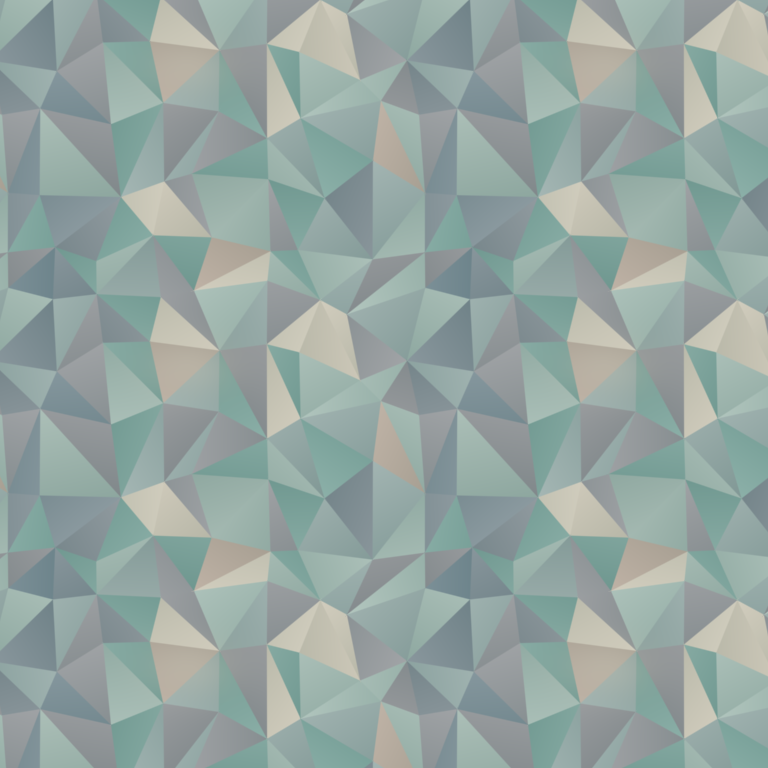
Give the GLSL for this pattern, as a three.js fragment shader.

```glsl
// Repeating low-poly mesh of muted teal, grey and slate facets with cream accents.
#define TILE vec2(0.543, 0.391)
#define CELLS vec2(8.0, 5.0)
#define JITTER 0.7
#define SOFT 0.0013
#define PALE vec3(0.62, 0.71, 0.68)
#define MIST vec3(0.58, 0.66, 0.65)
#define TEAL vec3(0.49, 0.64, 0.61)
#define MAUVE vec3(0.57, 0.59, 0.60)
#define SLATE vec3(0.46, 0.55, 0.58)
#define CREAM vec3(0.78, 0.77, 0.71)
#define PEACH vec3(0.70, 0.66, 0.61)

varying vec2 vUv;

vec3 hash3(vec2 p) {
  vec3 q = fract(p.xyx * vec3(0.1031, 0.1030, 0.0973));
  q += dot(q, q.yxz + 33.33);
  return fract((q.xxy + q.yzz) * q.zyx);
}

float cross2(vec2 a, vec2 b) {
  return a.x * b.y - a.y * b.x;
}

// Shortest offset between two points of the wrapping tile
vec2 wrapOffset(vec2 a, vec2 b) {
  return fract(a - b + 0.5) - 0.5;
}

// Jittered mesh corner in canvas units
vec2 corner(vec2 cell) {
  vec2 shift = hash3(mod(cell, CELLS) + 5.0).xy - 0.5;
  return (cell + JITTER * shift) * TILE / CELLS;
}

float edgeDistance(vec2 p, vec2 a, vec2 b) {
  return cross2(b - a, p - a) / length(b - a);
}

float coverage(vec2 p, vec2 a, vec2 b, vec2 c) {
  float d = min(edgeDistance(p, a, b), min(edgeDistance(p, b, c), edgeDistance(p, c, a)));
  return smoothstep(-SOFT, SOFT, d);
}

// Flat ellipses stepping down two diagonal runs
float accent(vec2 t) {
  float nearest = 9.0;
  for (int i = 0; i < 6; i++) {
    float run = floor((float(i) + 0.5) / 3.0);
    float k = float(i) - 3.0 * run;
    vec2 center = vec2(0.468, 0.15) + k * vec2(0.235, 0.21) + run * vec2(-0.134, 0.53);
    nearest = min(nearest, length(wrapOffset(t, center) / vec2(0.115, 0.08)));
  }
  return nearest;
}

// Hashed tone per facet, shaded along a hashed direction
vec3 facetColor(vec2 id, vec2 middle, vec2 p) {
  vec3 h = hash3(id);
  vec3 g = hash3(id + 71.0);
  vec2 t = middle / TILE;
  vec3 col = PALE;
  col = mix(col, MIST, step(0.27, h.x));
  col = mix(col, TEAL, step(0.50, h.x));
  col = mix(col, MAUVE, step(0.74, h.x));

  vec2 slateOffset = wrapOffset(t, vec2(0.12, 0.6)) / vec2(0.15, 0.36);
  float slateZone = 0.75 * exp(-dot(slateOffset, slateOffset));
  col = mix(col, mix(SLATE, MAUVE, g.z * 0.6), step(h.z, slateZone));

  vec3 warm = mix(CREAM, PEACH, step(0.66, h.y));
  col = mix(col, warm, step(accent(t), 1.0) * step(h.z, 0.9));

  float angle = 6.2832 * g.x;
  float slope = dot(p - middle, vec2(cos(angle), sin(angle))) / TILE.y;
  return col + 0.04 * (g.y - 0.5) + 0.35 * slope * vec3(1.0, 0.8, 0.8);
}

void main() {
  vec2 p = vec2(vUv.x, 1.0 - vUv.y);
  vec2 home = floor(p * CELLS / TILE);
  vec4 sum = vec4(0.0);

  // Split each nearby quad along one diagonal and blend its two facets
  for (int y = -1; y <= 1; y++) {
    for (int x = -1; x <= 1; x++) {
      vec2 cell = home + vec2(float(x), float(y));
      vec2 id = mod(cell, CELLS);
      vec2 a = corner(cell);
      vec2 b = corner(cell + vec2(1.0, 0.0));
      vec2 c = corner(cell + vec2(1.0, 1.0));
      vec2 d = corner(cell + vec2(0.0, 1.0));
      float areaAC = min(cross2(b - a, c - a), cross2(c - a, d - a));
      float areaBD = min(cross2(c - b, d - b), cross2(d - b, a - b));
      if (areaAC < areaBD * mix(0.4, 1.8, hash3(id + 23.0).z)) {
        vec2 first = a;
        a = b; b = c; c = d; d = first;
      }
      float upper = coverage(p, a, b, c);
      float lower = coverage(p, a, c, d);
      if (upper > 0.0) sum += upper * vec4(facetColor(id + 11.0, (a + b + c) / 3.0, p), 1.0);
      if (lower > 0.0) sum += lower * vec4(facetColor(id + 43.0, (a + c + d) / 3.0, p), 1.0);
    }
  }
  vec3 col = sum.rgb / max(sum.a, 0.001);

  // Soft warm haze below the first accent
  vec2 haze = wrapOffset(p / TILE, vec2(0.46, 0.22)) / vec2(0.11, 0.1);
  col = mix(col, CREAM, 0.4 * exp(-dot(haze, haze)));
  gl_FragColor = vec4(col, 1.0);
}
```
